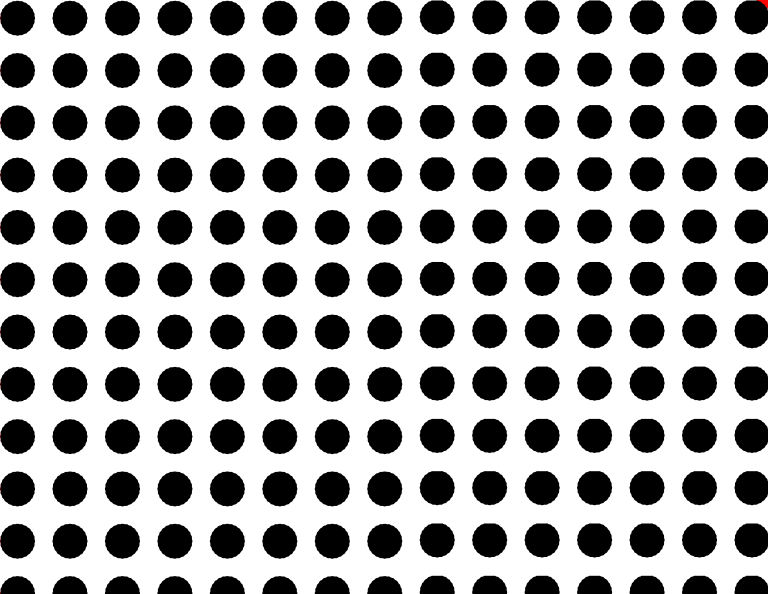
This pattern is drawn by a WebGL 2 fragment shader. Its source:

```glsl
#version 300 es
precision highp float;

uniform vec2 u_resolution;
out vec4 fragColor;

// Lengths are fractions of the canvas height
const vec2 PITCH = vec2(0.08832, 0.08805);
const vec2 FIRST_CENTER = vec2(0.0295, 0.0306);  // from the upper left
const float RADIUS = 0.0292;
const float SCALLOP_COUNT = 24.0;
const float SCALLOP_DEPTH = 0.0003;
const float SPLIT_X = 0.692;      // columns beyond this sit higher
const float SPLIT_RISE = 0.0020;
const float TOP_CUT = 0.0014;     // flattened crown of the raised dots
const vec2 CORNER_SIZE = vec2(0.0200, 0.0150);
const float FRINGE_WIDTH = 0.0013;

const vec3 PAPER = vec3(1.0);
const vec3 INK = vec3(0.0);
const vec3 CORNER_RED = vec3(1.0, 0.0, 0.0);
const vec3 FRINGE_RED = vec3(0.35, 0.0, 0.0);

float coverage(float dist, float pixel) {
    return clamp(0.5 - dist / pixel, 0.0, 1.0);
}

// Signed distance to a faintly scalloped disc; y points down
float dotDistance(vec2 p, float topCut) {
    float wobble = SCALLOP_DEPTH * cos(SCALLOP_COUNT * atan(p.y, p.x + 1e-6));
    float disc = length(p) - RADIUS - wobble;
    return max(disc, -p.y - RADIUS + topCut);
}

void main() {
    float pixel = 1.0 / u_resolution.y;
    vec2 pos = gl_FragCoord.xy * pixel;
    pos.y = 1.0 - pos.y;
    float width = u_resolution.x * pixel;

    // Dot grid, with the right half slightly raised
    float raised = step(SPLIT_X, pos.x);
    vec2 grid = pos - FIRST_CENTER + vec2(0.0, SPLIT_RISE * raised);
    vec2 cell = (fract(grid / PITCH + 0.5) - 0.5) * PITCH;
    float inkMask = coverage(dotDistance(cell, TOP_CUT * raised), pixel);

    // Red wedge in the upper right corner, beneath the dots
    vec2 corner = vec2(width - pos.x, pos.y) / CORNER_SIZE;
    float wedge = (corner.x + corner.y - 1.0) / length(1.0 / CORNER_SIZE);
    vec3 color = mix(PAPER, CORNER_RED, coverage(wedge, pixel));

    // Dots, tinted where they touch the left border
    float fringe = coverage(pos.x - FRINGE_WIDTH, pixel);
    color = mix(color, mix(INK, FRINGE_RED, fringe), inkMask);

    fragColor = vec4(color, 1.0);
}
```
